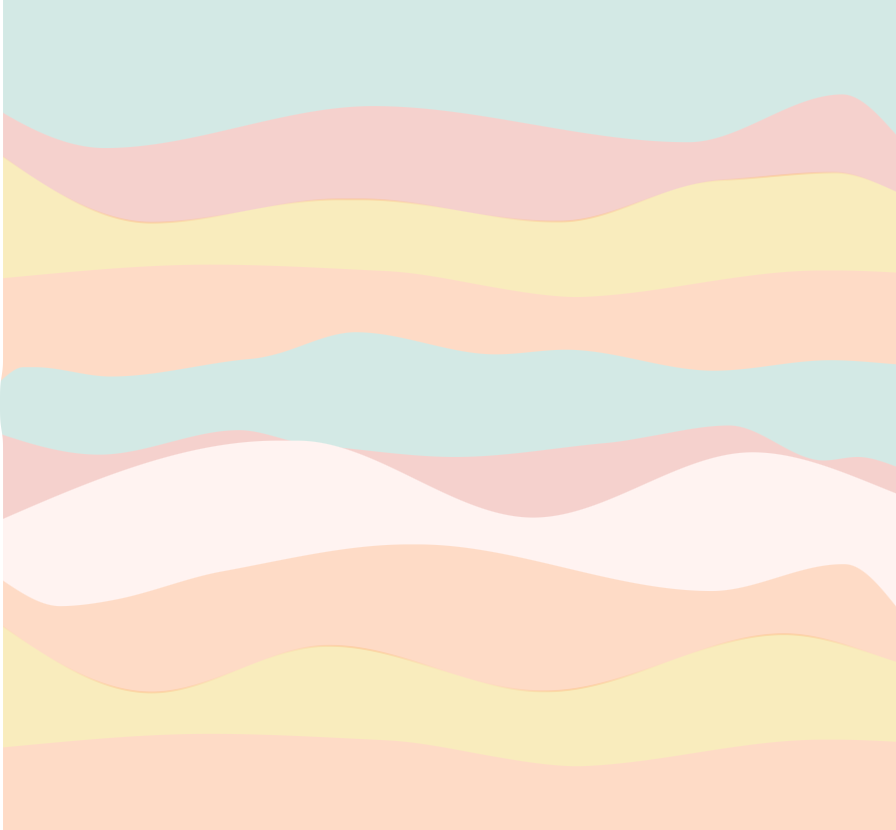
A WebGL 2 fragment shader for this background:

```glsl
#version 300 es
precision highp float;
// Stacked pastel waves: smooth horizontal bands of mint, pink, yellow, peach and cream.

#define GRID vec2(768.0, 712.0)
#define MINT vec3(0.827, 0.914, 0.898)
#define PINK vec3(0.961, 0.820, 0.804)
#define YELLOW vec3(0.976, 0.925, 0.741)
#define PEACH vec3(0.996, 0.859, 0.776)
#define CREAM vec3(1.0, 0.953, 0.945)
#define PAPER vec3(1.0)
#define SEAM vec3(0.99, 0.75, 0.52)
#define SEAM_STRENGTH 0.45
#define MARGIN 2.6

uniform vec2 u_resolution;
out vec4 outColor;

// One eased change of height h between a and b.
float rise(float x, float a, float b, float h) {
    return h * smoothstep(a, b, x);
}

// Four eased changes of height added together.
float rise(float x, vec4 a, vec4 b, vec4 h) {
    return dot(h, smoothstep(a, b, vec4(x)));
}

// Band edges, as depth below the top of the grid.
float upperPink(float x) {
    return 12.0 + rise(x, vec4(-170, 90, 320, 590), vec4(90, 320, 590, 722), vec4(115, -36, 31, -41))
        + rise(x, 722.0, 815.0, 70.0);
}

float upperYellow(float x) {
    return 45.0 + rise(x, vec4(-170, 130, 310, 480), vec4(130, 290, 475, 620), vec4(146, -20, 19, -35))
        + rise(x, 600.0, 715.0, -7.0) + rise(x, 715.0, 815.0, 30.0);
}

float gentlePeach(float x) {
    return 247.0 + rise(x, vec4(-140, 180, 330, 485), vec4(180, 420, 500, 705), vec4(-20, 8, 20, -23))
        + rise(x, 715.0, 860.0, 6.0);
}

float middleMint(float x) {
    return 335.0 + rise(x, vec4(-15, 30, 95, 215), vec4(20, 95, 235, 305), vec4(-20, 8, -16, -22))
        + rise(x, vec4(305, 425, 485, 612), vec4(425, 485, 612, 712), vec4(19, -4, 18, -9))
        + rise(x, 712.0, 800.0, 5.0);
}

float lowerPink(float x) {
    return 344.0 + rise(x, vec4(-115, 85, 205, 240), vec4(85, 205, 270, 390), vec4(46, -21, 12, 11))
        + rise(x, vec4(390, 520, 625, 706), vec4(560, 625, 706, 735), vec4(-14, -13, 30, -3))
        + rise(x, 735.0, 800.0, 16.0);
}

float cream(float x) {
    return 522.0 + rise(x, vec4(-255, 255, 457, 645), vec4(238, 457, 645, 860), vec4(-144, 66, -56, 58));
}

float lowerPeach(float x) {
    return 474.0 + rise(x, vec4(-50, 50, 100, 358), vec4(52, 190, 350, 610), vec4(46, -20, -33, 40))
        + rise(x, 610.0, 722.0, -23.0) + rise(x, 724.0, 815.0, 76.0);
}

float lowerYellow(float x) {
    return 448.0 + rise(x, vec4(-170, 130, 283, 468), vec4(130, 281, 465, 672), vec4(146, -40, 39, -49))
        + rise(x, 672.0, 830.0, 36.0);
}

// Fills everything below an edge with an antialiased boundary.
void fillBelow(inout vec3 color, vec3 band, float depth) {
    color = mix(color, band, clamp(depth / fwidth(depth) + 0.5, 0.0, 1.0));
}

// Hairline along an edge, strongest around its crests and troughs.
void drawSeam(inout vec3 color, float depth, float x, float phase) {
    float line = 1.0 - smoothstep(0.3, 1.4, abs(depth));
    float fade = 0.5 + 0.5 * cos((x - phase) / 29.0);
    color = mix(color, SEAM, SEAM_STRENGTH * line * fade);
}

void main() {
    vec2 uv = gl_FragCoord.xy / u_resolution;
    float x = uv.x * GRID.x;
    float y = (1.0 - uv.y) * GRID.y;

    // Bands, painted from top to bottom
    vec3 color = MINT;
    fillBelow(color, PINK, y - upperPink(x));
    fillBelow(color, YELLOW, y - upperYellow(x));
    drawSeam(color, y - upperYellow(x), x, 125.0);
    fillBelow(color, PEACH, y - gentlePeach(x));
    fillBelow(color, MINT, y - middleMint(x));
    fillBelow(color, PINK, y - lowerPink(x));
    fillBelow(color, CREAM, y - cream(x));
    fillBelow(color, PEACH, y - lowerPeach(x));
    fillBelow(color, YELLOW, y - lowerYellow(x));
    drawSeam(color, y - lowerYellow(x), x, 125.0);
    fillBelow(color, PEACH, y - gentlePeach(x) - 402.5);

    // Thin paper margin on the left, covered where the mint band bulges out
    float bulge = exp(-pow((y - 346.0) / 25.0, 4.0));
    float inset = x - MARGIN * (1.0 - bulge);
    float pixel = GRID.x / u_resolution.x;
    color = mix(PAPER, color, clamp(inset / pixel + 0.5, 0.0, 1.0));

    outColor = vec4(color, 1.0);
}
```
